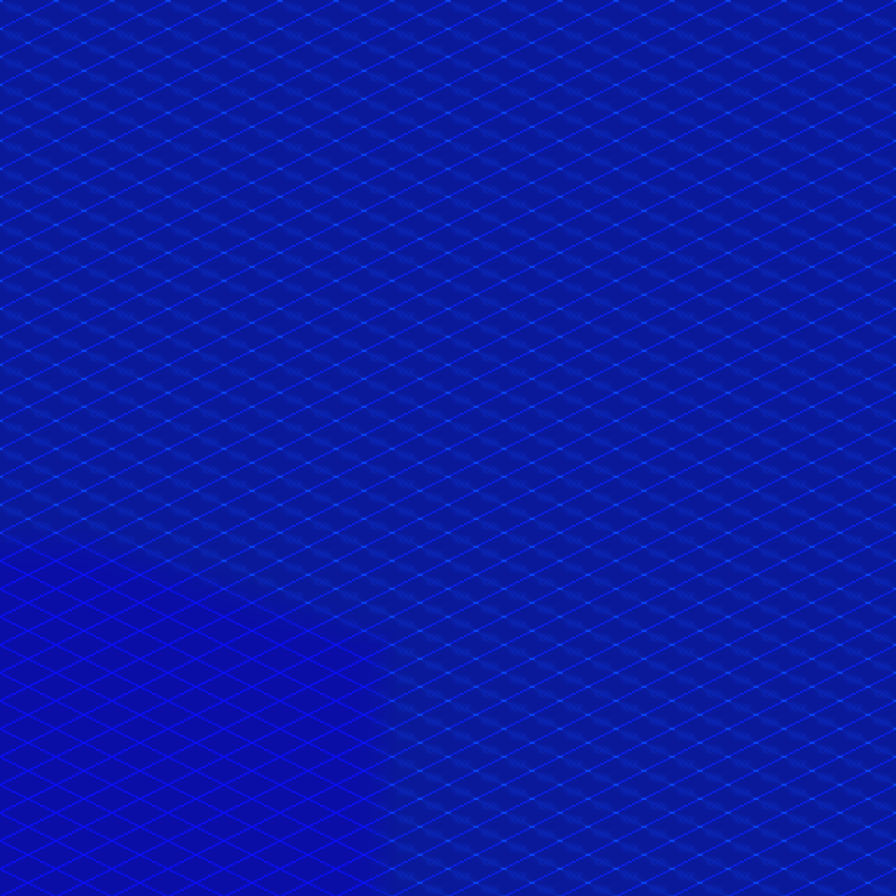
Write a Shadertoy shader that draws this pattern.

```glsl
// Deep blue isometric lattice of stepped lines with a soft violet-blue patch at lower left.

const float UNIT = 1.0 / 512.0;             // finest step of the drawing
const vec2 REPEATS = vec2(16.0, 32.0);      // diamonds across and down
const vec2 ORIGIN = vec2(0.0, -0.5) * UNIT; // position of one crossing
const float STEP_LENGTH = 2.0 * UNIT;       // each line climbs one unit per step
const float HALF_WIDTH = 0.60 * UNIT;       // half of a line's height
const vec2 NODE_SIZE = vec2(1.5, 0.75) * UNIT;
const vec2 MARK_SIZE = vec2(4.8, 1.9) * UNIT;
const vec2 BEAD_PITCH = vec2(3.2, 4.0) * UNIT;
const float WEAR = 0.10;                    // variation between diamonds
const float PATCH_SOFTNESS = 0.030;

const vec3 BASE = vec3(0.04, 0.098, 0.605);
const vec3 HAZE = vec3(0.04, 0.122, 0.65);
const vec3 LINE = vec3(0.04, 0.125, 0.88);
const vec3 MARK = vec3(0.04, 0.165, 0.76);
const vec3 NODE = vec3(0.04, 0.26, 0.94);
const vec3 PATCH_BASE = vec3(0.04, 0.055, 0.65);
const vec3 PATCH_LINE = vec3(0.04, 0.06, 0.97);

float hash(vec2 p) {
    vec3 q = fract(vec3(p.xyx) * 0.1031);
    q += dot(q, q.yzx + 33.33);
    return fract((q.x + q.y) * q.z);
}

// Coverage of a shape whose edge lies at the given radius
float cover(float distance, float radius, float blur) {
    return 1.0 - smoothstep(radius - blur, radius + blur, distance);
}

// Coverage of a box centred at zero
float box(vec2 p, vec2 size, float blur) {
    return cover(abs(p.x), size.x, blur) * cover(abs(p.y), size.y, blur);
}

// Lattice axes: x counts rising lines, y counts falling lines
vec2 toLattice(vec2 p) {
    vec2 scaled = p * REPEATS;
    return vec2(scaled.y - scaled.x, scaled.y + scaled.x);
}

// Canvas offset of a step in lattice axes
vec2 fromLattice(vec2 l) {
    return vec2(l.y - l.x, l.x + l.y) * 0.5 / REPEATS;
}

// Lower left region with a sloping top and an upright right side
float patchMask(vec2 uv) {
    float top = 0.395 - 0.33 * max(uv.x - 0.09, 0.0);
    float edge = max(uv.y - top, uv.x - 0.425);
    return 1.0 - smoothstep(-PATCH_SOFTNESS, PATCH_SOFTNESS, edge);
}

void mainImage(out vec4 fragColor, in vec2 fragCoord) {
    vec2 uv = fragCoord / iResolution.xy;
    float blur = 0.5 / iResolution.y;
    vec2 p = uv - ORIGIN;

    // Stepped lines: a step is centred on every crossing
    float stepX = floor(p.x / STEP_LENGTH + 0.5) * STEP_LENGTH;
    vec2 stepped = toLattice(vec2(stepX, p.y));
    vec2 lineDistance = abs(fract(stepped + 0.5) - 0.5) / REPEATS.y;
    float rising = cover(lineDistance.x, HALF_WIDTH, blur);
    float falling = cover(lineDistance.y, HALF_WIDTH, blur);

    // Crossings
    vec2 lattice = toLattice(p);
    vec2 nodeOffset = fromLattice(fract(lattice + 0.5) - 0.5);
    float node = box(nodeOffset, NODE_SIZE, blur);

    // Beaded marks in the middle of each falling edge
    vec2 edgeCell = vec2(floor(lattice.x), floor(lattice.y + 0.5));
    vec2 markOffset = fromLattice(lattice - edgeCell - vec2(0.5, 0.0));
    vec2 wave = cos(6.2832 * markOffset / BEAD_PITCH);
    float beads = 0.5 + 0.5 * wave.x * wave.y;
    float mark = box(markOffset, MARK_SIZE, UNIT) * beads;

    // Haze leaning along each falling edge, and slight wear between diamonds
    vec2 leaning = markOffset + vec2(0.0, 0.3 * markOffset.x);
    float haze = 1.0 - smoothstep(0.5, 1.5, length(leaning / MARK_SIZE / vec2(1.3, 1.4)));
    float wear = 1.0 - WEAR * hash(edgeCell + 100.0);

    // Main field: rising lines lead, falling ones are fainter
    vec3 field = mix(BASE, HAZE, 0.8 * haze * wear);
    field = mix(field, MARK, 0.5 * mark * wear);
    field = mix(field, MARK, 0.42 * falling * wear);
    field = mix(field, LINE, rising * wear);
    field = mix(field, NODE, node * wear);

    // Patch with both line directions at similar strength
    float net = max(rising, 0.9 * falling);
    vec3 patchColor = mix(PATCH_BASE, PATCH_LINE, max(0.9 * net * wear, node));

    fragColor = vec4(mix(field, patchColor, patchMask(uv)), 1.0);
}
```
